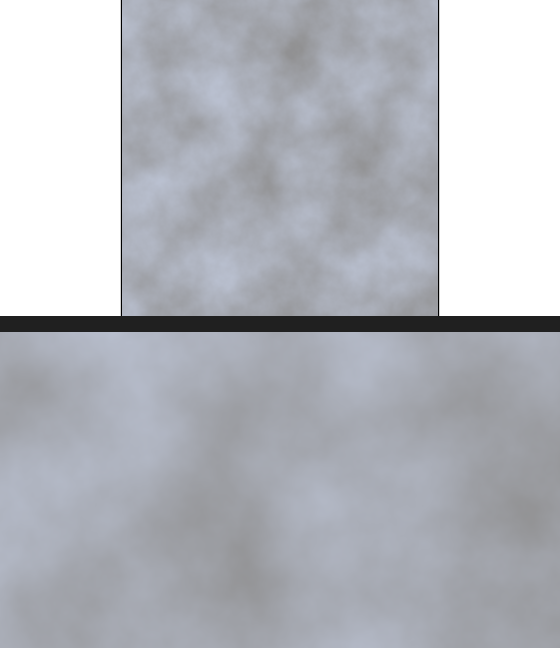
Top: the whole. Bottom: its middle third, enlarged.
A WebGL 2 fragment shader for this texture:

```glsl
#version 300 es
precision highp float;

uniform vec2 u_resolution;
out vec4 fragColor;

// Unit gradient with a pseudo-random direction per lattice cell
vec2 latticeGradient(vec2 cell) {
    uvec2 q = uvec2(ivec2(cell) + 4096);
    uint h = q.x * 1597u ^ q.y * 51749u;
    h = (h ^ (h >> 15u)) * 739397u;
    h = (h ^ (h >> 13u)) * 912271u;
    h ^= h >> 16u;
    float angle = float(h & 65535u) / 65536.0 * 6.28319;
    return vec2(cos(angle), sin(angle));
}

float gradientNoise(vec2 p) {
    vec2 cell = floor(p);
    vec2 f = p - cell;
    vec2 fade = f * f * f * (f * (f * 6.0 - 15.0) + 10.0);
    vec2 e = vec2(1.0, 0.0);
    float a = dot(latticeGradient(cell), f);
    float b = dot(latticeGradient(cell + e.xy), f - e.xy);
    float c = dot(latticeGradient(cell + e.yx), f - e.yx);
    float d = dot(latticeGradient(cell + e.xx), f - e.xx);
    return mix(mix(a, b, fade.x), mix(c, d, fade.x), fade.y);
}

// Layered noise, turned between octaves to hide the lattice
float cloudNoise(vec2 p) {
    float sum = 0.0;
    float amplitude = 1.0;
    for (int octave = 0; octave < 6; octave++) {
        sum += amplitude * gradientNoise(p);
        p = mat2(1.6, 1.2, -1.2, 1.6) * p + vec2(7.3, 3.9);
        amplitude *= 0.5;
    }
    return sum;
}

void main() {
    // Height spans one unit, x is zero at the centre
    vec2 p = (gl_FragCoord.xy - vec2(0.5 * u_resolution.x, 0.0)) / u_resolution.y;
    float halfPixel = 0.5 / u_resolution.y;

    // Overcast sky from warm grey to pale blue
    float density = clamp(0.46 + 0.65 * cloudNoise(p * 4.2 + vec2(11.4, 5.7)), 0.0, 1.0);
    vec3 sky = mix(vec3(0.57, 0.57, 0.575), vec3(0.75, 0.78, 0.85), density);

    // Square panel with thin dark side rules on white
    float side = abs(p.x);
    float inRule = smoothstep(0.5 - halfPixel, 0.5 + halfPixel, side);
    float outside = smoothstep(0.504 - halfPixel, 0.504 + halfPixel, side);
    vec3 color = mix(sky, vec3(0.0), inRule);
    color = mix(color, vec3(1.0), outside);

    fragColor = vec4(color, 1.0);
}
```
